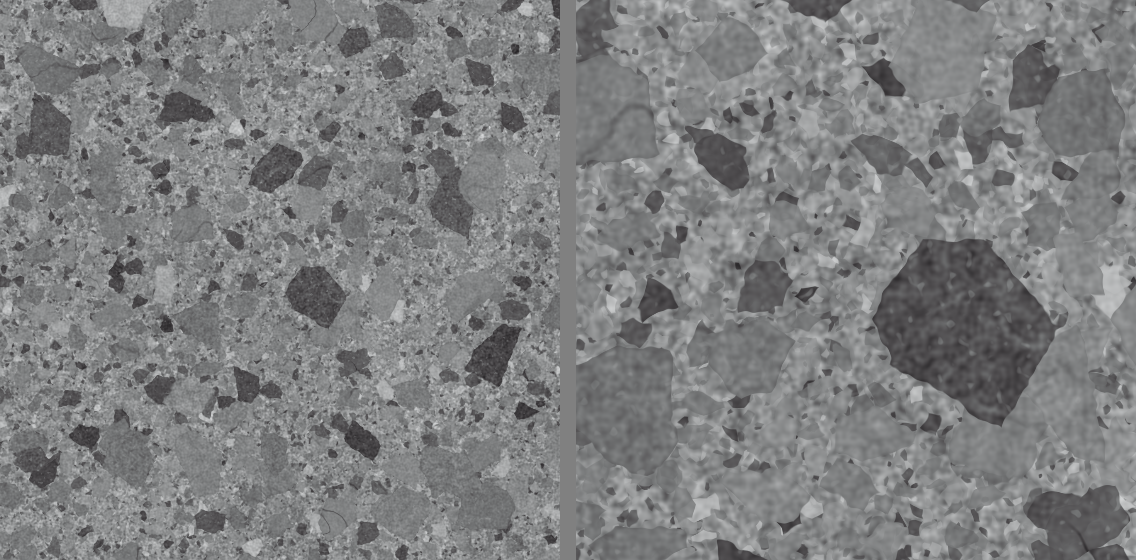
Left, the full canvas; right, a detail of the centre.
This texture is drawn by a WebGL 2 fragment shader. Its source:

```glsl
#version 300 es
precision highp float;
// Grey agglomerate stone: angular chips of many sizes bedded in a fine, speckled matrix.

#define LAYERS 6
#define FINEST_CELLS 150.0
#define LAYER_RATIO 0.55
#define CHIP_RADIUS 0.48
#define MATRIX_TONE 0.555
#define MATRIX_ROUGHNESS 0.24
#define CHIP_ROUGHNESS 0.10
#define DARK_SHARE 0.24
#define LIGHT_SHARE 0.09
#define VEIN_STRENGTH 0.13
#define EDGE_WOBBLE 0.005
#define CLOUDING 0.06

uniform vec2 u_resolution;
out vec4 fragColor;

const float TAU = 6.28319;

// Three random values in 0..1 for an integer cell and a seed.
vec3 hash3(vec2 cell, float seed) {
    uvec3 v = uvec3(ivec3(vec3(cell, seed)) + 4096);
    v = v * 1664525u + 1013904223u;
    v.x += v.y * v.z;
    v.y += v.z * v.x;
    v.z += v.x * v.y;
    v ^= v >> 16u;
    v.x += v.y * v.z;
    v.y += v.z * v.x;
    v.z += v.x * v.y;
    return vec3(v >> 16u) / 65535.0;
}

float cornerSlope(vec2 cell, vec2 offset) {
    return dot(hash3(cell, 7.0).xy * 2.0 - 1.0, offset);
}

float gradientNoise(vec2 p) {
    vec2 i = floor(p), f = p - i;
    vec2 w = f * f * f * (f * (f * 6.0 - 15.0) + 10.0);
    vec2 e = vec2(1.0, 0.0);
    float low = mix(cornerSlope(i, f), cornerSlope(i + e, f - e), w.x);
    float high = mix(cornerSlope(i + e.yx, f - e.yx), cornerSlope(i + 1.0, f - 1.0), w.x);
    return mix(low, high, w.y);
}

// Signed distance to a random, roughly unit-sized convex chip.
float chipDistance(vec2 q, vec2 cell, float seed) {
    float d = length(q) - 1.15;
    for (int i = 0; i < 6; i++) {
        vec3 h = hash3(cell, seed + 3.0 + float(i));
        float angle = (float(i) + 0.8 * (h.x - 0.5)) * TAU / 6.0;
        d = max(d, dot(q, vec2(cos(angle), sin(angle))) - mix(0.5, 1.0, h.y));
    }
    return d;
}

// Chip tone: a dark group, a light group and a broad middle group.
float chipTone(float pick, float shade, float size) {
    float dark = DARK_SHARE * mix(0.7, 1.15, size);
    float light = LIGHT_SHARE * mix(1.4, 0.5, size);
    if (pick < dark) return mix(0.24, 0.37, shade);
    if (pick > 1.0 - light) return mix(0.64, 0.76, shade);
    return mix(0.43, mix(0.66, 0.53, size), shade);
}

// Lays one layer of chips over the surface (tone, roughness, vein strength).
vec3 layChips(vec3 surface, vec2 uv, float cells, float size, float seed, float pixel) {
    vec2 p = uv * cells + seed * 0.37;
    vec2 home = floor(p);
    for (int y = -1; y <= 1; y++)
    for (int x = -1; x <= 1; x++) {
        vec2 cell = home + vec2(x, y);
        vec3 place = hash3(cell, seed);
        if (place.z > mix(0.75, 0.55, size)) continue;
        vec3 form = hash3(cell, seed + 1.0);
        vec3 look = hash3(cell, seed + 2.0);
        float radius = CHIP_RADIUS * mix(0.5, 1.0, form.x);
        float stretch = mix(1.0, 1.5, form.z);
        vec2 turn = vec2(cos(form.y * TAU), sin(form.y * TAU));
        vec2 q = p - cell - mix(vec2(0.15), vec2(0.85), place.xy);
        q = vec2(dot(q, turn), dot(q, vec2(-turn.y, turn.x))) / radius;
        q *= vec2(1.0 / stretch, sqrt(stretch));
        if (dot(q, q) > 2.2) continue;
        float d = chipDistance(q, cell, seed) * radius / cells;
        float cover = 1.0 - smoothstep(-pixel, pixel, d);
        float rim = 1.0 - smoothstep(0.0, 0.003, abs(d));
        float tone = chipTone(look.x, look.y, size) - 0.035 * rim * size;
        float vein = (look.z - 0.6) * 2.0 * VEIN_STRENGTH * step(0.5, size);
        vec3 chip = vec3(tone, CHIP_ROUGHNESS * mix(0.6, 1.4, look.z), vein);
        surface = mix(surface, chip, cover * mix(0.65 + 0.35 * look.z, 0.96, size));
    }
    return surface;
}

void main() {
    float shortSide = min(u_resolution.x, u_resolution.y);
    vec2 uv = gl_FragCoord.xy / shortSide;
    float pixel = 0.8 / shortSide;

    // Broken chip edges
    vec2 wobble = vec2(gradientNoise(uv * 55.0), gradientNoise(uv * 55.0 + 31.7));
    wobble += 0.5 * vec2(gradientNoise(uv * 140.0), gradientNoise(uv * 140.0 + 17.3));
    vec2 bent = uv + EDGE_WOBBLE * wobble;

    // Matrix, then chips from fine to coarse
    vec3 surface = vec3(MATRIX_TONE, MATRIX_ROUGHNESS, 0.03);
    float cells = FINEST_CELLS;
    for (int i = 0; i < LAYERS; i++) {
        float size = float(i) / float(LAYERS - 1);
        surface = layChips(surface, bent, cells, size, float(i) * 20.0 + 11.0, pixel);
        cells *= LAYER_RATIO;
    }

    // Grain, hairline veins, pale flecks and broad clouding
    float grain = 0.6 * gradientNoise(uv * 48.0) + 0.8 * gradientNoise(uv * 115.0 + 5.1)
                + gradientNoise(uv * 230.0 + 9.4);
    float crack = abs(gradientNoise(bent * 15.0 + 2.0 * gradientNoise(uv * 6.0)));
    float vein = (1.0 - smoothstep(0.0, 0.04, crack))
               * smoothstep(-0.1, 0.2, gradientNoise(uv * 11.0 + 40.0));
    float fleck = smoothstep(0.22, 0.45, gradientNoise(uv * 170.0 + 63.0));
    float tone = surface.x + surface.y * grain + surface.z * vein;
    tone += 0.11 * fleck * (1.0 - smoothstep(0.3, 0.6, surface.x));
    tone += CLOUDING * gradientNoise(uv * 5.0 + 12.0);

    // Cool mid greys, faintly warm darks
    vec3 tint = mix(vec3(0.005, -0.004, 0.004), vec3(-0.005, 0.001, 0.004),
                    smoothstep(0.28, 0.48, tone));
    fragColor = vec4(clamp(tone + tint, 0.0, 1.0), 1.0);
}
```
